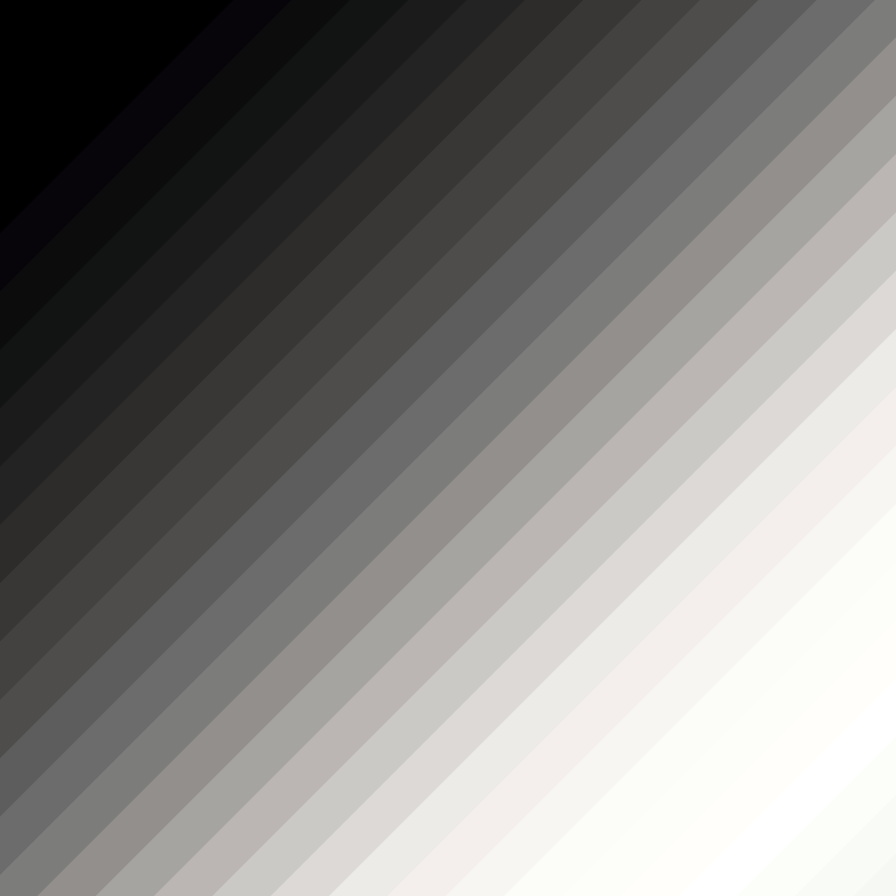
A Shadertoy shader for this background:

```glsl
#define BAND_WIDTH 0.0651   // measured along x + y, canvas = 1
#define STOP_SPACING 3.0    // bands between two tone stops
#define EDGE_SOFTNESS 1.0   // half width of a band edge, in screen steps
#define WARMTH 0.013
#define PINK 0.008
#define VIOLET 0.022

const float PI = 3.14159265;

// Grey level along the ramp, from the dark corner to the light one
const float TONE_STOPS[12] = float[12](
    0.0, 0.0, 0.071, 0.173, 0.302, 0.486,
    0.718, 0.918, 0.984, 1.0, 0.965, 0.93);

float toneAt(float band) {
    float stop = clamp(band / STOP_SPACING, 0.0, 10.99);
    int i = int(stop);
    return mix(TONE_STOPS[i], TONE_STOPS[i + 1], fract(stop));
}

float window(float start, float end, float x) {
    return step(start, x) * step(x, end);
}

// Near-neutral tint that alternates from band to band
vec3 tintAt(float band) {
    float alternate = cos(PI * band);
    float lightPink = window(16.0, 23.0, band) * (0.6 + 0.4 * alternate);
    float darkPink = window(9.0, 12.0, band) * (0.4 - 0.4 * alternate);
    float warm = smoothstep(12.0, 19.0, band) * (1.0 - window(27.0, 27.0, band))
               + window(10.0, 12.0, band) * (0.3 + 0.3 * alternate);
    float violet = window(4.0, 4.0, band);
    float green = window(6.0, 6.0, band) + 0.6 * step(28.0, band);

    return PINK * (lightPink + darkPink) * vec3(1.4, -0.6, -0.4)
         + WARMTH * warm * vec3(0.3, 0.2, -0.8)
         + VIOLET * violet * vec3(0.1, -0.3, 0.7)
         + PINK * green * vec3(-0.7, 0.7, -0.2);
}

vec3 bandColor(float band) {
    return clamp(vec3(toneAt(band)) + tintAt(band), 0.0, 1.0);
}

void mainImage(out vec4 fragColor, in vec2 fragCoord) {
    vec2 uv = fragCoord / iResolution.xy;

    // Diagonal position, counted in bands from the upper left corner
    float position = (uv.x + 1.0 - uv.y) / BAND_WIDTH;
    float edge = round(position);

    // Blend the two bands that meet at the nearest edge
    float softness = EDGE_SOFTNESS / (BAND_WIDTH * iResolution.y);
    float blend = smoothstep(-softness, softness, position - edge);
    vec3 color = mix(bandColor(edge - 1.0), bandColor(edge), blend);

    fragColor = vec4(color, 1.0);
}
```
